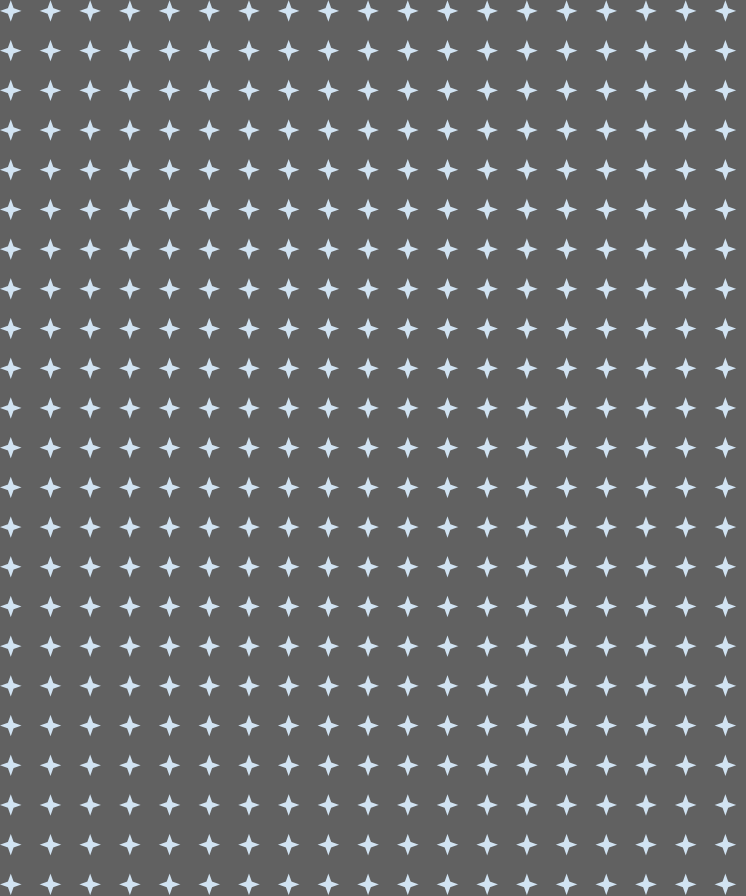
Reproduce this pattern procedurally as a WebGL 1 fragment shader.

```glsl
precision highp float;
// A square grid of small pale blue four-pointed stars on flat grey.
// Each cell folds into one eighth of a star, whose straight edge is a
// half-plane; a 4x4 grid of samples smooths the thin tips.

uniform vec2 u_resolution;

// Signed distance to the edge line of a four-pointed star.
float starEdge(vec2 p, float tip, float notch) {
  vec2 q = abs(p);
  q = vec2(max(q.x, q.y), min(q.x, q.y));
  return dot(q - vec2(tip, 0.0), normalize(vec2(notch, tip - notch)));
}

void main() {
  float pitch = 0.04431; // cell size in canvas heights
  float cellPixels = pitch * u_resolution.y;

  // Average the star's coverage over the pixel.
  float coverage = 0.0;
  for (int j = 0; j < 4; j++) {
    for (int i = 0; i < 4; i++) {
      vec2 offset = (vec2(float(i), float(j)) + 0.5) / 4.0 - 0.5;
      vec2 position = (gl_FragCoord.xy + offset) / u_resolution.y;

      // The first star sits near the upper left corner.
      vec2 grid = (position - vec2(0.0120, 0.9878)) / pitch;
      vec2 local = fract(grid + 0.5) - 0.5;
      float edge = starEdge(local, 0.27, 0.071);
      coverage += clamp(0.5 - edge * cellPixels * 4.0, 0.0, 1.0);
    }
  }
  coverage /= 16.0;

  vec3 ground = vec3(0.38);
  vec3 paleBlue = vec3(0.82, 0.89, 0.95);
  gl_FragColor = vec4(mix(ground, paleBlue, coverage), 1.0);
}
```
